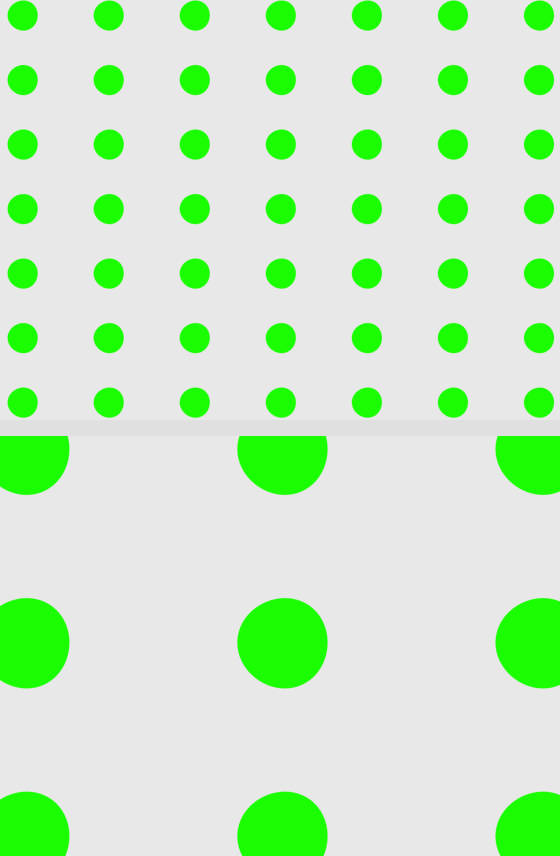
Top: the whole. Bottom: its middle third, enlarged.
Give the GLSL for this pattern, as a WebGL 2 fragment shader.

```glsl
#version 300 es
precision highp float;
// Grid of bright green dots, seven across and seven down, on pale grey.

uniform vec2 u_resolution;
out vec4 outColor;

const vec3 PAPER = vec3(0.91);
const vec3 GREEN = vec3(0.10, 0.995, 0.005);

// Lengths are fractions of the canvas height.
const vec2 PITCH = vec2(0.2049, 0.1536);
const vec2 FIRST_CENTER = vec2(0.0544, 0.0415);
const float RADIUS = 0.0358;
const float WOBBLE = 0.0005;
const float FLAT_ANGLE = 2.0;

// Offset from the center of the nearest cell.
vec2 repeatCell(vec2 p, vec2 pitch, vec2 center) {
    return mod(p - center + 0.5 * pitch, pitch) - 0.5 * pitch;
}

// Signed distance to a disc slightly flattened on its upper left.
float unevenDisc(vec2 p, float radius, float wobble, float flatAngle) {
    float angle = atan(p.y, p.x + 1e-6);
    return length(p) - radius + wobble * cos(3.0 * (angle - flatAngle));
}

// Coverage of a shape, softened over the given edge width.
float coverage(float dist, float edge) {
    return 1.0 - smoothstep(-edge, edge, dist);
}

void main() {
    vec2 p = gl_FragCoord.xy / u_resolution.y;
    float edge = 0.8 / u_resolution.y;

    vec2 cell = repeatCell(p, PITCH, FIRST_CENTER);
    float dist = unevenDisc(cell, RADIUS, WOBBLE, FLAT_ANGLE);

    outColor = vec4(mix(PAPER, GREEN, coverage(dist, edge)), 1.0);
}
```
